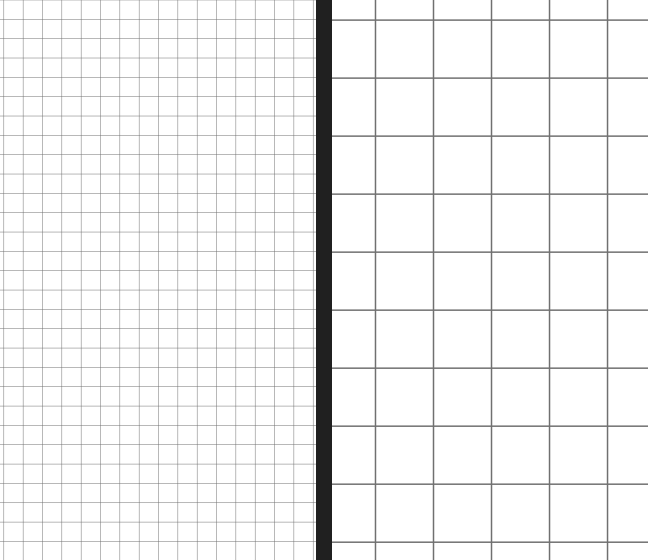
Left: the whole. Right: its middle third, enlarged.
A Shadertoy shader for this pattern:

```glsl
// Draws a sheet of white squared paper ruled with thin grey lines.

// All lengths are fractions of the canvas height.
const float CELL_SIZE = 0.03453;
const float LINE_WIDTH = 0.00089;
const vec2 GRID_OFFSET = vec2(0.0009, 0.0); // from top centre, right and down
const float FILTER_PIXELS = 1.0;            // one pixel keeps every rule equally heavy
const vec3 PAPER_COLOR = vec3(1.0);
const vec3 LINE_COLOR = vec3(0.44);

// Distance to the nearest vertical (x) and horizontal (y) rule
vec2 ruleDistance(vec2 p) {
    return abs(fract(p / CELL_SIZE + 0.5) - 0.5) * CELL_SIZE;
}

// Share of the smoothing footprint covered by each rule
vec2 ruleCoverage(vec2 dist, float footprint) {
    vec2 overlap = 0.5 * (LINE_WIDTH + footprint) - dist;
    return clamp(overlap, 0.0, min(LINE_WIDTH, footprint)) / footprint;
}

void mainImage(out vec4 fragColor, in vec2 fragCoord) {
    // Grid space: origin at the top centre, y pointing down
    vec2 p = vec2(fragCoord.x - 0.5 * iResolution.x,
                  iResolution.y - fragCoord.y) / iResolution.y;
    float footprint = FILTER_PIXELS / iResolution.y;

    // Join both rule directions without darkening the crossings twice
    vec2 rules = ruleCoverage(ruleDistance(p - GRID_OFFSET), footprint);
    float ink = 1.0 - (1.0 - rules.x) * (1.0 - rules.y);

    fragColor = vec4(mix(PAPER_COLOR, LINE_COLOR, ink), 1.0);
}
```
